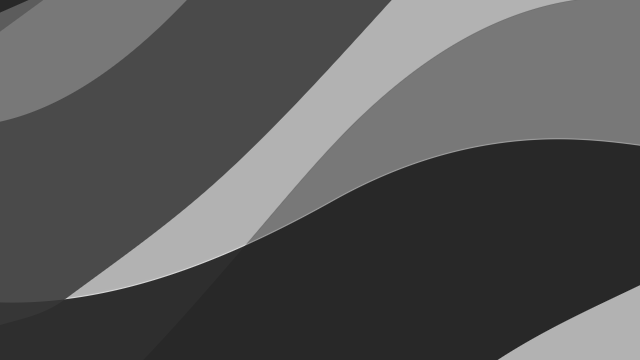
Write a Shadertoy shader that draws this background.

```glsl
// Overlapping flat grey waves with fine lit rims along the crossing folds.

#define BLACK     0.155
#define CHARCOAL  0.180
#define SMOKE     0.212
#define SLATE     0.290
#define ASH       0.360
#define STONE     0.470
#define SILVER    0.700
#define RIM_WIDTH 0.0018
#define RIM_LIGHT 0.13
#define FOLD_DARK 0.05

// Cubic through two knots (x, height, slope), straight beyond its ends.
float arc(float x, vec3 a, vec3 b) {
    float span = b.x - a.x;
    float t = clamp((x - a.x) / span, 0.0, 1.0);
    float s = 1.0 - t;
    float height = a.y * s * s * (1.0 + 2.0 * t) + b.y * t * t * (3.0 - 2.0 * t)
                 + span * s * t * (a.z * s - b.z * t);
    return height + a.z * min(x - a.x, 0.0) + b.z * max(x - b.x, 0.0);
}

// Three joined arcs through four knots.
float wave(float x, vec3 a, vec3 b, vec3 c, vec3 d) {
    float left = arc(x, a, b);
    float middle = arc(x, b, c);
    float right = arc(x, c, d);
    return x < b.x ? left : (x < c.x ? middle : right);
}

// Turns a height difference into a signed distance in canvas heights.
float edgeDistance(float h) {
    float slope = length(vec2(dFdx(h), dFdy(h)));
    return h / (max(slope, 1e-6) * iResolution.y);
}

// Smooth coverage of the side where the distance is positive.
float cover(float d) {
    return clamp(0.5 + d * iResolution.y, 0.0, 1.0);
}

float rim(float d) {
    float r = d / RIM_WIDTH;
    return exp(-r * r);
}

void mainImage(out vec4 fragColor, in vec2 fragCoord) {
    vec2 p = fragCoord / iResolution.y;

    // Signed distances, positive above each curve
    float swell = edgeDistance(p.y - wave(p.x,
        vec3(0.0, 0.160, -0.03), vec3(0.926, 0.442, 0.56),
        vec3(1.551, 0.613, 0.0), vec3(1.778, 0.595, -0.14)));
    float fold = edgeDistance(p.y - wave(p.x,
        vec3(0.398, 0.0, 1.05), vec3(0.694, 0.333, 1.17),
        vec3(0.993, 0.667, 0.97), vec3(1.597, 1.0, 0.15)));
    float ribbon = edgeDistance(p.y - wave(p.x,
        vec3(0.0, 0.097, 0.30), vec3(0.181, 0.169, 0.74),
        vec3(0.593, 0.488, 0.89), vec3(1.088, 1.0, 1.10)));
    float band = edgeDistance(p.y - arc(p.x,
        vec3(0.0, 0.662, 0.22), vec3(0.519, 1.0, 1.05)));
    float corner = edgeDistance(p.y - arc(p.x,
        vec3(1.382, 0.0, 0.65), vec3(1.778, 0.208, 0.48)));
    float bandTop = edgeDistance(p.y - 0.912 - 0.73 * p.x);
    float cornerTop = edgeDistance(p.y - 0.965 - 0.44 * p.x);

    // Upper layers, from right to left
    float upper = mix(STONE, SILVER, cover(fold));
    upper -= FOLD_DARK * rim(fold);
    upper = mix(upper, SLATE, cover(ribbon));
    upper = mix(upper, STONE, cover(band));
    upper = mix(upper, ASH, cover(bandTop));
    upper = mix(upper, BLACK, cover(cornerTop));

    // Dark swell, faintly showing the folds beneath it
    float lower = mix(BLACK, CHARCOAL, cover(fold));
    lower = mix(lower, SMOKE, cover(ribbon));
    lower = mix(lower, SILVER, cover(-corner));

    // Join both halves and light the rim right of the ribbon
    float grey = mix(lower, upper, cover(swell));
    grey += RIM_LIGHT * rim(swell - RIM_WIDTH) * cover(-ribbon);
    fragColor = vec4(vec3(grey), 1.0);
}
```
